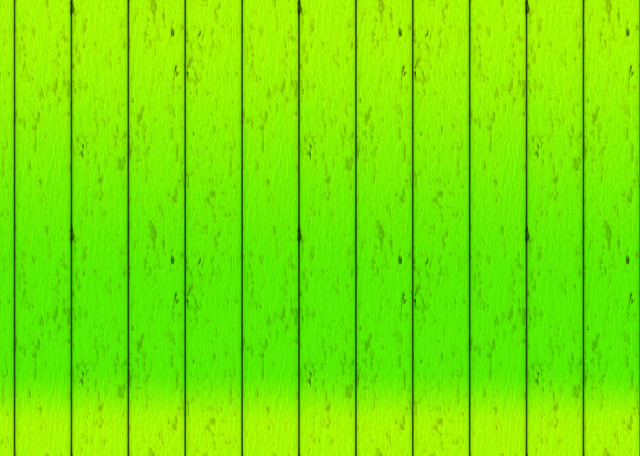
Reproduce this texture procedurally as a Shadertoy shader.

```glsl
const float PLANKS = 11.25;         // planks across the canvas
const float TILE_PLANKS = 4.0;      // planks before the wear repeats
const float FIRST_SEAM = 0.256;     // offset of the first seam, in planks
const float SEAM_HALF = 0.014;      // half width of a seam, in planks
const float SEAM_SHADE = 0.60;
const float EDGE_SHADE = 0.20;
const float RELIEF_SHADE = 0.16;
const float FLECK_SHADE = 0.24;
const float WEAR_SHADE = 0.50;
const vec3 LIME = vec3(0.66, 0.975, 0.01);
const vec3 GREEN = vec3(0.34, 0.93, 0.01);

// Worn areas in one tile: centre (planks, tile height), then half size
const int WEAR_COUNT = 7;
const vec4 WEAR[WEAR_COUNT] = vec4[WEAR_COUNT](
    vec4(1.00, 0.03, 0.05, 0.080),
    vec4(1.22, 0.67, 0.22, 0.11),
    vec4(2.76, 0.15, 0.11, 0.10),
    vec4(2.80, 0.31, 0.10, 0.07),
    vec4(3.25, 0.16, 0.15, 0.09),
    vec4(3.03, 0.30, 0.05, 0.09),
    vec4(3.22, 0.77, 0.06, 0.12));
// Depth of the wear in each area
const float DEPTH[WEAR_COUNT] = float[WEAR_COUNT](1.25, 0.72, 0.95, 1.0, 0.72, 0.85, 0.65);

float hash(vec2 p) {
    vec3 q = fract(p.xyx * 0.1031);
    q += dot(q, q.yzx + 33.33);
    return fract((q.x + q.y) * q.z);
}

// Value noise that wraps after one tile; cells must be whole numbers
float tileNoise(vec2 tile, vec2 cells) {
    vec2 p = tile * cells;
    vec2 i = floor(p);
    vec2 f = p - i;
    f = f * f * (3.0 - 2.0 * f);
    vec2 a = mod(i, cells);
    vec2 b = mod(i + 1.0, cells);
    vec2 salt = cells.yx;
    return mix(mix(hash(a + salt), hash(vec2(b.x, a.y) + salt), f.x),
               mix(hash(vec2(a.x, b.y) + salt), hash(b + salt), f.x), f.y);
}

// Long fibres broken up by finer ones
float fibres(vec2 tile) {
    return 0.36 * tileNoise(tile, vec2(84.0, 15.0))
         + 0.36 * tileNoise(tile, vec2(124.0, 34.0))
         + 0.28 * tileNoise(tile, vec2(150.0, 78.0));
}

// Strength of the worn areas, wrapped at the tile borders
float wearAmount(vec2 tile) {
    float amount = 0.0;
    for (int k = 0; k < WEAR_COUNT; k++) {
        vec2 d = fract(tile - WEAR[k].xy / vec2(TILE_PLANKS, 1.0) + 0.5) - 0.5;
        d *= vec2(TILE_PLANKS, 1.0) / WEAR[k].zw;
        amount = max(amount, DEPTH[k] * exp(-dot(d, d)));
    }
    return amount;
}

void mainImage(out vec4 fragColor, in vec2 fragCoord) {
    // Plank units, measured from the top left
    float pixel = PLANKS / iResolution.x;
    vec2 plank = vec2(fragCoord.x, iResolution.y - fragCoord.y) * pixel;
    plank.x -= FIRST_SEAM;
    vec2 tile = plank / TILE_PLANKS;
    float fromTop = 1.0 - fragCoord.y / iResolution.y;

    // Grain, bent a little so the fibres wander
    float bend = tileNoise(tile, vec2(12.0, 10.0)) - 0.5;
    vec2 grainPos = tile + vec2(0.012 * bend, 0.0);
    float grain = fibres(grainPos);
    float relief = grain - fibres(grainPos + vec2(0.005, 0.004));
    float blotch = tileNoise(tile, vec2(18.0, 6.0));
    float fleck = smoothstep(0.54, 0.88, grain + 0.20 * (blotch - 0.5));

    // Peeled paint
    float wear = wearAmount(tile);
    float peel = smoothstep(0.0, 0.30, grain - mix(0.95, 0.40, wear));

    // Straight seams with a soft shadow beside them
    float seamDist = abs(fract(plank.x + 0.5) - 0.5);
    float seam = 1.0 - smoothstep(SEAM_HALF - 0.7 * pixel, SEAM_HALF + 0.7 * pixel, seamDist);
    float seamShadow = exp(-seamDist / 0.030);

    // Paint: lime at the top, green below, lime again at the foot
    float warmth = 1.0 - smoothstep(0.0, 0.70, fromTop) + smoothstep(0.80, 0.94, fromTop);
    warmth += 0.10 * (blotch - 0.5) + 0.30 * (grain - 0.5) - 0.2 * seamShadow;
    vec3 color = mix(GREEN, LIME, clamp(warmth, 0.0, 1.1));

    // Shading
    color *= 1.0 + RELIEF_SHADE * relief;
    color *= 1.0 - FLECK_SHADE * fleck;
    color *= 1.0 - WEAR_SHADE * peel;
    color *= 1.0 - EDGE_SHADE * seamShadow;
    color *= 1.0 - SEAM_SHADE * seam;
    fragColor = vec4(clamp(color, 0.0, 1.0), 1.0);
}
```
